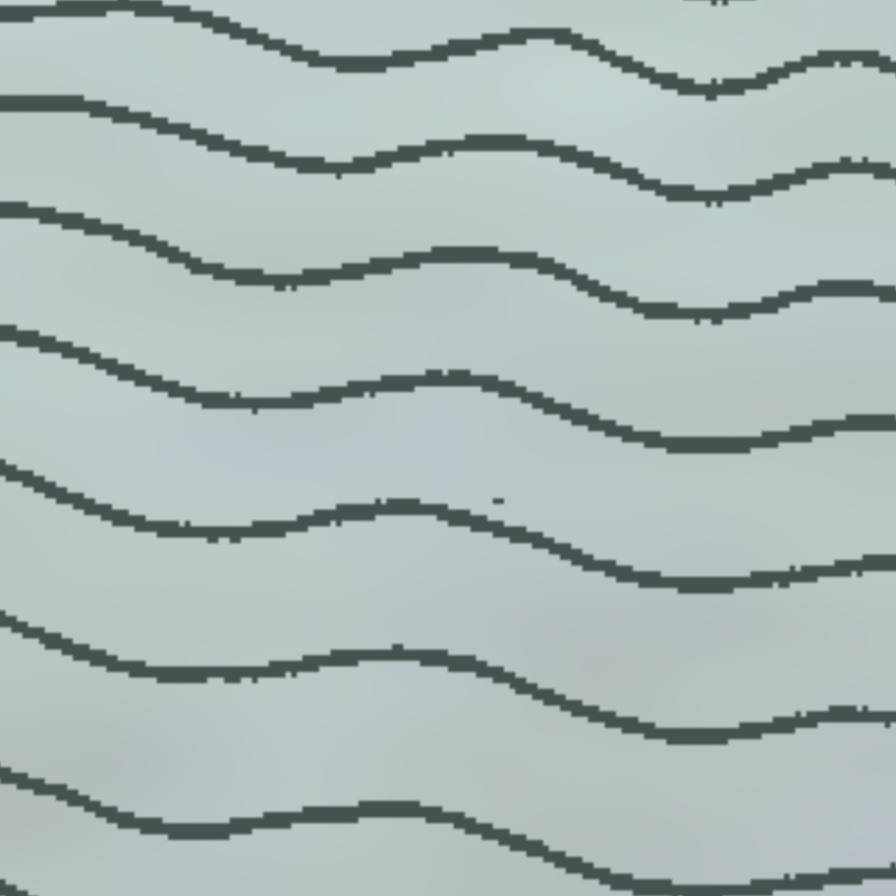
A Shadertoy shader for this pattern:

```glsl
const float TAU = 6.2831853;
const float CELLS = 160.0;

float hash(vec2 p) {
    vec3 q = fract(vec3(p.xyx) * 0.1031);
    q += dot(q, q.yzx + 33.33);
    return fract((q.x + q.y) * q.z);
}

float noise(vec2 p) {
    vec2 cell = floor(p);
    vec2 f = fract(p);
    f = f * f * (3.0 - 2.0 * f);
    return mix(mix(hash(cell), hash(cell + vec2(1, 0)), f.x),
               mix(hash(cell + vec2(0, 1)), hash(cell + vec2(1, 1)), f.x), f.y);
}

// Depth below the top edge of ripple number i at position x
float rippleDepth(float x, float i) {
    float base = 0.02 + 0.109 * i + 0.0055 * i * i - 0.05 * step(6.5, i);
    float slope = 0.07 + 0.01 * max(i, 0.0);
    float u = 0.785 - 0.008 * i - x;
    float phase = max(1.8, 2.9 - 0.27 * i) * u - max(0.0, 0.91 - 0.23 * i) * u * u;
    float wobble = (noise(vec2(x * 13.0, i * 7.0 + 20.0)) - 0.5) * 0.007;
    return base + slope * x + (0.022 + 0.0008 * i) * cos(TAU * phase) + wobble;
}

// Ink in one coarse cell: 1 on a ripple or the stray speck
float cellInk(vec2 cell) {
    vec2 p = (cell + 0.5) / CELLS;
    float halfWidth = 0.0086 + (hash(cell + 17.0) - 0.5) * 0.0022;
    float ink = 0.0;
    for (int k = -1; k < 8; k++) {
        float dist = abs(1.0 - p.y - rippleDepth(p.x, float(k)));
        ink = max(ink, step(dist, halfWidth));
    }
    vec2 speck = step(abs(p - vec2(0.556, 0.441)), vec2(0.0063, 0.0032));
    return max(ink, speck.x * speck.y);
}

// Blend neighbouring cells for soft, stepped edges
float inkMask(vec2 uv) {
    vec2 g = uv * CELLS - 0.5;
    vec2 cell = floor(g);
    vec2 w = smoothstep(0.08, 0.92, fract(g));
    return mix(mix(cellInk(cell), cellInk(cell + vec2(1, 0)), w.x),
               mix(cellInk(cell + vec2(0, 1)), cellInk(cell + vec2(1, 1)), w.x), w.y);
}

// Pale ground with broad, sideways clouds and a faint tint shift
vec3 ground(vec2 uv) {
    float cloud = noise(uv * vec2(3.0, 7.0) + 4.0) * 0.65
                + noise(uv * vec2(6.0, 13.0) + 31.0) * 0.35;
    float light = clamp(0.05 + 0.6 * uv.y + 0.7 * (cloud - 0.3), 0.0, 1.0);
    float tint = noise(uv * vec2(4.0, 6.0) + 60.0) - 0.5;
    return mix(vec3(0.685, 0.735, 0.73), vec3(0.77, 0.83, 0.83), light)
         + tint * vec3(-0.006, 0.006, -0.025);
}

void mainImage(out vec4 fragColor, in vec2 fragCoord) {
    vec2 uv = fragCoord / iResolution.xy;
    vec3 color = mix(ground(uv), vec3(0.27, 0.325, 0.315), inkMask(uv));
    fragColor = vec4(color, 1.0);
}
```
